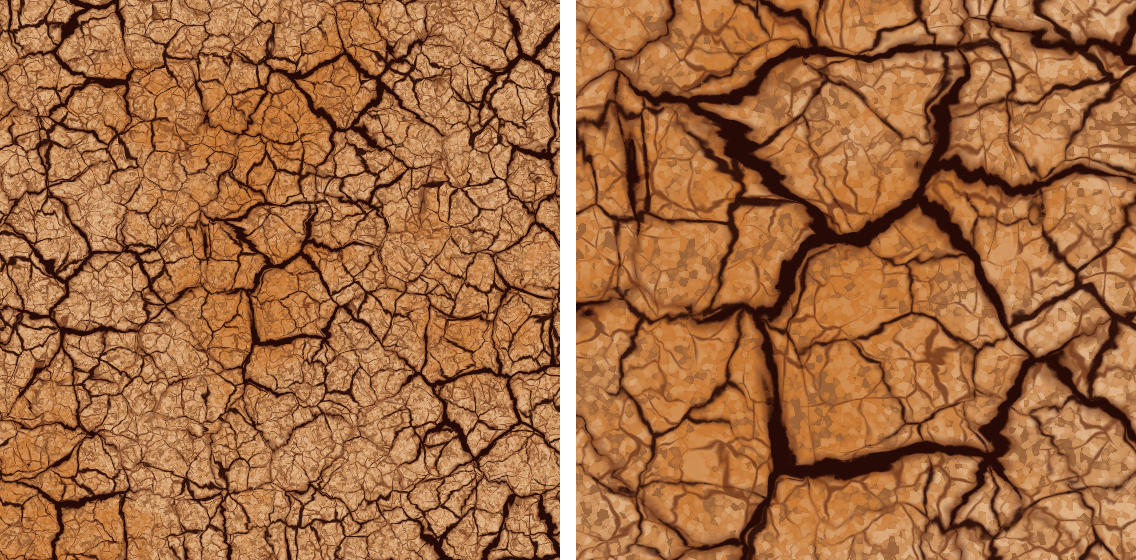
Left: the whole. Right: its middle third, enlarged.
This texture is drawn by a Shadertoy shader. Its source:

```glsl
// Sun-baked clay: pale tan and orange soil split by a branching net of dark cracks.
// Three scales of cellular borders, bent by layered sines, form the cracks;
// small cellular facets form the sandy grain, and broad sines the rust stains.

#define PLATE_CELLS 9.0
#define CRUST_CELLS 19.0
#define FLAKE_CELLS 42.0
#define GRAIN_CELLS 240.0
#define CRACK_WIDTH 0.0042
#define BEND 0.014
#define PALE vec3(0.87, 0.70, 0.53)
#define TAN vec3(0.80, 0.575, 0.37)
#define ORANGE vec3(0.78, 0.47, 0.20)
#define BROWN vec3(0.58, 0.37, 0.22)
#define RUST vec3(0.43, 0.20, 0.09)
#define SHADOW vec3(0.15, 0.04, 0.02)

vec2 hash2(vec2 p) {
    vec3 q = fract(p.xyx * vec3(0.1031, 0.1030, 0.0973));
    q += dot(q, q.yzx + 33.33);
    return fract((q.xx + q.yz) * q.zy);
}

// Rotated, self-bent sine octaves, roughly -0.6 to 0.6
float sineLayers(vec2 p) {
    float sum = 0.0, amp = 0.5;
    for (int i = 0; i < 5; i++) {
        p = mat2(0.8, -0.6, 0.6, 0.8) * p * 1.7 + 1.3;
        p += 0.7 * sin(p.yx * 0.8 + float(i));
        sum += amp * sin(p.x) * sin(p.y);
        amp *= 0.6;
    }
    return sum;
}

// Distance to the nearest border between cells, in cell units
float borderDistance(vec2 p) {
    vec2 cell = floor(p), f = fract(p);
    vec2 nearest = vec2(0.0), home = vec2(0.0);
    float best = 9.0;
    for (int y = -1; y <= 1; y++)
    for (int x = -1; x <= 1; x++) {
        vec2 o = vec2(x, y);
        vec2 r = o + hash2(cell + o) - f;
        float d = dot(r, r);
        if (d < best) { best = d; nearest = r; home = o; }
    }
    float border = 9.0;
    for (int y = -2; y <= 2; y++)
    for (int x = -2; x <= 2; x++) {
        vec2 o = home + vec2(x, y);
        vec2 r = o + hash2(cell + o) - f;
        vec2 gap = r - nearest;
        if (dot(gap, gap) > 1e-5)
            border = min(border, dot(0.5 * (r + nearest), normalize(gap)));
    }
    return border;
}

// Random brightness of the nearest grain, darker toward its rim
float grainTone(vec2 p) {
    vec2 cell = floor(p);
    float best = 9.0, tone = 0.0;
    for (int y = -1; y <= 1; y++)
    for (int x = -1; x <= 1; x++) {
        vec2 id = cell + vec2(x, y);
        vec2 h = hash2(id);
        float d = length(id + h - p);
        if (d < best) { best = d; tone = hash2(id + 71.0).x; }
    }
    return tone + 0.35 * (0.45 - best);
}

// Signed distance to a crack whose width fades in and out along its run
float crackGap(vec2 p, float cells, float width, float rough) {
    float run = 0.4 + 1.5 * sineLayers(p * cells * 0.7 + cells);
    return borderDistance(p * cells + cells) / cells - width * run - rough;
}

void mainImage(out vec4 fragColor, in vec2 fragCoord) {
    vec2 uv = fragCoord / iResolution.y;
    float soft = max(0.0011, 0.7 / iResolution.y);

    // Grain and broad stains
    float grain = 0.6 * grainTone(uv * GRAIN_CELLS)
                + 0.4 * grainTone(uv * GRAIN_CELLS * 0.45 + 17.0);
    float relief = sineLayers(uv * 30.0);
    float stain = smoothstep(-0.2, 0.65, sineLayers(uv * 3.0 + 5.0) + 0.35 * relief);
    float tone = grain + 0.22 * relief;

    // Soil colour
    vec3 color = mix(TAN, ORANGE, stain);
    color = mix(color, PALE, smoothstep(0.45, 0.85, tone) * (1.0 - 0.65 * stain));
    color = mix(color, BROWN, 0.85 * (1.0 - smoothstep(0.12, 0.42, tone)));

    // Cracks, from broad plates down to hairline flakes
    vec2 bent = uv + BEND * vec2(sineLayers(uv * 25.0), sineLayers(uv * 25.0 + 40.0));
    float rough = (grain - 0.5) * 0.0016;
    float plate = crackGap(bent, PLATE_CELLS, CRACK_WIDTH, rough);
    float crust = crackGap(bent, CRUST_CELLS, CRACK_WIDTH * 0.5, rough);
    float flake = crackGap(bent, FLAKE_CELLS, CRACK_WIDTH * 0.3, rough);

    // Rusty rims, then dark openings
    float rim = max(1.0 - smoothstep(0.0, 0.006, plate),
                    0.8 * (1.0 - smoothstep(0.0, 0.003, crust)));
    color = mix(color, RUST, 0.6 * rim);
    color = mix(color, RUST, 0.8 * (1.0 - smoothstep(-soft, soft, flake)));
    float opening = max(1.0 - smoothstep(-soft, soft, plate),
                        0.9 * (1.0 - smoothstep(-soft, soft, crust)));
    color = mix(color, SHADOW, opening);

    fragColor = vec4(color, 1.0);
}
```
